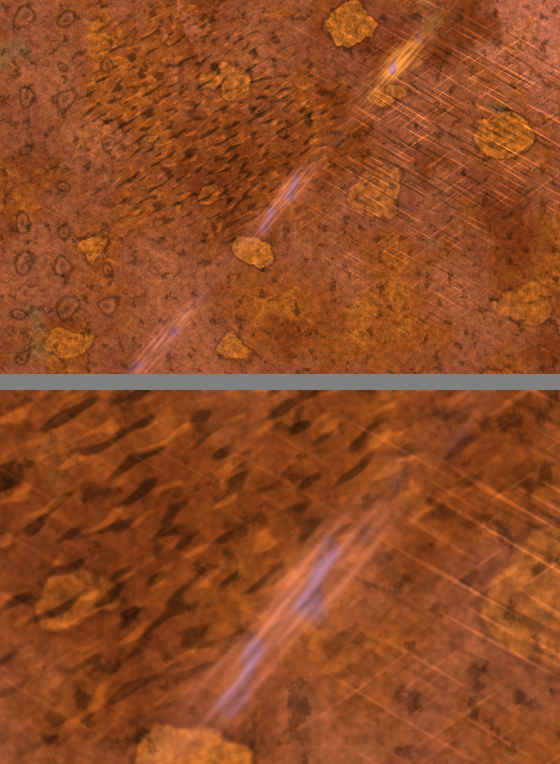
Top: the whole. Bottom: its middle third, enlarged.
Give the GLSL for this texture, as a WebGL 1 fragment shader.

```glsl
precision highp float;
// Weathered copper sheet: mottled patina, ochre stains, scratches and a diagonal sheen.
uniform vec2 u_resolution;

const vec3 UMBER = vec3(0.44, 0.19, 0.07);
const vec3 BROWN = vec3(0.60, 0.30, 0.11);
const vec3 RUST = vec3(0.57, 0.30, 0.18);
const vec3 CLAY = vec3(0.69, 0.38, 0.22);
const vec3 OCHRE = vec3(0.75, 0.42, 0.13);
const vec3 PINK = vec3(0.86, 0.50, 0.40);
const vec3 GOLD = vec3(1.0, 0.62, 0.27);
const vec3 LILAC = vec3(0.66, 0.50, 0.68);
const vec3 PATINA = vec3(0.50, 0.41, 0.25);

vec2 hash2(vec2 p) {
  vec2 k = vec2(dot(p, vec2(127.1, 311.7)), dot(p, vec2(269.5, 183.3)));
  return fract(sin(k) * 43758.545);
}

float corner(vec2 cell, vec2 offset, vec2 f) {
  float angle = 6.2832 * hash2(cell + offset).x;
  return dot(vec2(cos(angle), sin(angle)), f - offset);
}

// Gradient noise, about -0.7 to 0.7
float gnoise(vec2 p) {
  vec2 i = floor(p), f = fract(p);
  vec2 s = f * f * f * (f * (f * 6.0 - 15.0) + 10.0);
  float low = mix(corner(i, vec2(0, 0), f), corner(i, vec2(1, 0), f), s.x);
  float high = mix(corner(i, vec2(0, 1), f), corner(i, vec2(1, 1), f), s.x);
  return mix(low, high, s.y);
}

float fbm(vec2 p) {
  float sum = 0.0, amp = 1.0;
  for (int i = 0; i < 5; i++) {
    sum += amp * gnoise(p);
    p = mat2(1.6, 1.2, -1.2, 1.6) * p + 7.3;
    amp *= 0.55;
  }
  return sum;
}

// Coordinates along and across a direction
vec2 along(vec2 p, vec2 dir) {
  return vec2(dot(p, dir), dot(p, vec2(-dir.y, dir.x)));
}

float scratches(vec2 p, float angle, vec2 freq, float level) {
  vec2 q = along(p, vec2(cos(angle), sin(angle)));
  return smoothstep(level, level + 0.3, gnoise(q * freq));
}

// Soft round region with a ragged border
float region(vec2 p, vec2 centre, float radius, float rough) {
  return smoothstep(radius, radius * 0.3, length(p - centre) + rough);
}

// Scattered lobed stains with a dark outline and a pale inner rim
vec3 addStains(vec3 col, vec2 p, float grain) {
  vec2 warp = 0.055 * vec2(fbm(p * 6.0), fbm(p * 6.0 + 31.0));
  for (int i = 0; i < 14; i++) {
    float k = float(i);
    vec2 centre = vec2(1.5, 1.0) * fract(vec2(0.63, 0.92) + k * vec2(0.755, 0.57));
    float radius = 0.025 + 0.045 * fract(0.8 + k * 0.37);
    float strength = 0.2 + 0.6 * fract(0.9 + k * 0.31);
    vec2 q = (p - centre + warp) * vec2(0.8, 1.1);
    float d = length(q) - radius;
    float rim = exp(-pow((d + 0.006) / 0.004, 2.0));
    float outline = exp(-pow((d - 0.005) / 0.005, 2.0));
    col *= 1.0 - 0.3 * strength * outline;
    col = mix(col, OCHRE * (1.0 + 0.2 * grain), strength * smoothstep(0.003, -0.003, d));
    col += 0.09 * strength * rim * OCHRE;
  }
  return col;
}

// Small ringed corrosion spots, one per grid cell
vec3 addSpots(vec3 col, vec2 p, float freq, float amount) {
  vec2 q = p * freq + 0.25 * gnoise(p * 14.0);
  vec2 rnd = hash2(floor(q) + 5.0);
  float radius = 0.08 + 0.15 * rnd.y;
  float d = length(fract(q) - 0.35 - 0.3 * rnd) - radius;
  float show = amount * step(0.5, rnd.x);
  col = mix(col, mix(RUST, CLAY, rnd.y), 0.55 * show * smoothstep(0.04, -0.04, d));
  col *= 1.0 - 0.3 * show * exp(-pow(d / 0.045, 2.0));
  return col * (1.0 - 0.25 * show * smoothstep(-0.4, -0.9, d / radius));
}

void main() {
  vec2 p = gl_FragCoord.xy / u_resolution.y;
  float tone = fbm(p * 2.6 + 3.0);
  float hue = fbm(p * 3.1 + 17.0);
  float mottle = fbm(p * 10.0 + 41.0);
  float grain = fbm(p * 55.0);
  float left = smoothstep(0.5, 0.0, p.x);

  // Mottled metal
  vec3 col = mix(BROWN, RUST, smoothstep(-0.25, 0.3, hue + 0.3 * left));
  col = mix(col, CLAY, 0.7 * smoothstep(0.0, 0.6, 0.6 * hue - 0.6 * tone + 0.4 * mottle));
  col = mix(col, OCHRE, 0.7 * smoothstep(0.2, 0.7, 0.5 * mottle - 0.9 * hue + 0.2 * grain));
  col = mix(col, UMBER, 0.75 * smoothstep(0.0, 0.6, tone + 0.5 * mottle + 0.2 * p.y - 0.1));
  col = mix(col, PATINA, 0.5 * smoothstep(0.45, 0.75, fbm(p * 4.0 + 73.0)));
  col = mix(col, PINK, 0.65 * region(p, vec2(1.52, 0.95), 0.3, 0.12 * mottle));
  col = addStains(col, p, grain);
  col = addSpots(col, p, 9.0, smoothstep(0.6, 0.2, p.x));
  col = addSpots(col, p + 4.0, 21.0, 0.7 * left);

  // Pits and fine grain
  col *= 1.0 - 0.3 * smoothstep(0.2, 0.6, fbm(p * 32.0 + 9.0));
  col *= 1.0 + 0.2 * grain + 0.14 * gnoise(p * 150.0);

  // Dashed wear at upper left, crossed hairlines at right
  float worn = region(p, vec2(0.55, 0.68), 0.5, 0.25 * hue);
  float hatched = region(p, vec2(1.22, 0.68), 0.55, 0.25 * tone);
  col *= 1.0 - 0.4 * worn * scratches(p, 0.53, vec2(28.0, 75.0), 0.1);
  col += 0.22 * worn * OCHRE * scratches(p + 8.0, 0.53, vec2(30.0, 80.0), 0.15);
  col += (0.08 + 0.3 * hatched) * CLAY * scratches(p, -0.52, vec2(7.0, 130.0), 0.2);
  col += (0.06 + 0.2 * hatched) * CLAY * scratches(p, 0.6, vec2(9.0, 140.0), 0.22);
  col *= 1.0 - 0.25 * hatched * scratches(p + 3.0, -0.52, vec2(9.0, 110.0), 0.1);

  // Broken diagonal sheen with iridescent flecks
  vec2 s = along(p - vec2(0.76, 0.47), vec2(0.649, 0.761));
  float width = 0.026 + 0.02 * gnoise(p * 8.0);
  float pulse = 0.5 + 0.5 * cos(12.8 * (s.x + 0.02));
  float sheen = exp(-pow(s.y / width, 2.0)) * (0.2 + 0.8 * pulse * pulse);
  float streaks = 0.5 + 0.9 * gnoise(s * vec2(14.0, 130.0)) + 0.35 * mottle;
  vec3 light = mix(PINK, GOLD, smoothstep(0.25, 0.45, s.x));
  light = mix(light, LILAC, 0.8 * smoothstep(0.1, 0.4, gnoise(p * vec2(30.0, 22.0))));
  col = mix(col, light * (0.85 + 0.3 * streaks), clamp(sheen * (0.45 + 0.7 * streaks), 0.0, 0.9));

  // Pale runs from the top edge
  float runs = smoothstep(0.15, 0.5, gnoise(vec2(p.x * 24.0 + 4.0 * p.y, p.y * 5.0)) + 0.3 * grain);
  col = mix(col, PINK, 0.5 * runs * region(p, vec2(0.5, 1.0), 0.24, 0.08 * mottle));
  gl_FragColor = vec4(clamp(col, 0.0, 1.0), 1.0);
}
```
